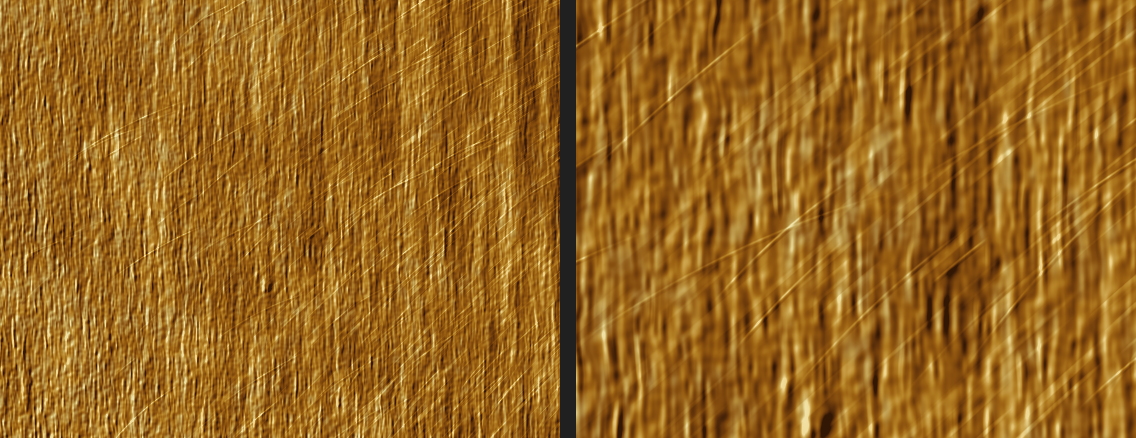
Left: the whole. Right: its middle third, enlarged.
Give the GLSL for this texture, as a Shadertoy shader.

```glsl
// Worn golden-brown wood: fine vertical fibres in raking light, crossed by thin curved scratches.
#define FIBRE_SCALE vec2(165.0, 26.0)
#define RELIEF_OFFSET vec2(0.0036, -0.0034)
#define RELIEF_GAIN 2.0
#define FIBRE_GAIN 1.9
#define STREAK_GAIN 1.5
#define PATCH_GAIN 0.7
#define SCRATCH_COUNT 130
#define SCRATCH_WIDTH 0.0009
#define SCRATCH_GAIN 1.5
#define HATCH_GAIN 1.0
#define PALE_TINT vec3(0.0, 0.06, 0.12)

// Wood tones from crack shadow to lit edge
const vec3 WOOD[7] = vec3[7](
    vec3(0.20, 0.09, 0.02), vec3(0.38, 0.20, 0.04), vec3(0.51, 0.29, 0.05),
    vec3(0.61, 0.38, 0.07), vec3(0.71, 0.51, 0.15), vec3(0.80, 0.64, 0.30),
    vec3(0.94, 0.84, 0.56));

float hash(vec2 p) {
    vec3 q = fract(p.xyx * vec3(0.1031, 0.1030, 0.0973));
    q += dot(q, q.yzx + 33.33);
    return fract((q.x + q.y) * q.z);
}

// Value noise in 0..1
float noise(vec2 p) {
    vec2 cell = floor(p), f = fract(p);
    f = f * f * (3.0 - 2.0 * f);
    float low = mix(hash(cell), hash(cell + vec2(1, 0)), f.x);
    float high = mix(hash(cell + vec2(0, 1)), hash(cell + vec2(1, 1)), f.x);
    return mix(low, high, f.y);
}

vec2 turn(vec2 p, float angle) {
    float c = cos(angle), s = sin(angle);
    return mat2(c, -s, s, c) * p;
}

// Surface height: fibres, finer hairs, slanted chips, rough grain and pits
float height(vec2 p) {
    float fibres = noise(p * FIBRE_SCALE);
    float hairs = noise(p * FIBRE_SCALE * vec2(1.7, 2.4) + 37.0);
    float chips = noise(turn(p, 0.85) * vec2(48.0, 95.0) + 91.0);
    float rough = noise(turn(p, 0.4) * 150.0 + 211.0);
    float pits = smoothstep(0.72, 0.95, noise(p * FIBRE_SCALE * vec2(0.75, 0.9) + 153.0));
    return fibres + 0.7 * hairs + 0.65 * chips + 0.45 * rough - 0.6 * pits;
}

// Light left by one curved scratch, with a faint shadow beside it
float scratch(vec2 p, float id, float aspect) {
    vec2 seed = vec2(id * 7.0 + 3.0, id * 3.0 + 11.0);
    float spread = pow(hash(seed), 0.5);
    vec2 centre = vec2(spread * aspect, pow(hash(seed + 1.7), 1.2));
    float steep = 0.4 * spread * (1.0 - centre.y);
    float angle = 0.35 + steep + 0.35 * hash(seed + 4.1);
    float halfLength = mix(0.03, 0.19, pow(hash(seed + 8.3), 1.5));
    vec2 q = turn(p - centre, angle);
    q.y += (0.2 + 0.9 * hash(seed + 5.9)) * q.x * q.x;

    float soft = SCRATCH_WIDTH + 0.7 / iResolution.y;
    float line = 1.0 - smoothstep(0.0, soft, abs(q.y));
    float shadow = 1.0 - smoothstep(0.0, soft, abs(q.y + 1.6 * soft));
    float fade = 1.0 - smoothstep(0.4 * halfLength, halfLength, abs(q.x));
    float strength = mix(0.25, 1.0, pow(hash(seed + 2.6), 1.8));
    return (line - 0.35 * shadow) * fade * strength;
}

vec3 woodColour(float tone) {
    float t = clamp(tone / 0.8 + 3.0, 0.0, 5.999);
    int i = int(t);
    return mix(WOOD[i], WOOD[i + 1], fract(t));
}

void mainImage(out vec4 fragColor, in vec2 fragCoord) {
    vec2 p = fragCoord / iResolution.y;
    float aspect = iResolution.x / iResolution.y;
    float across = p.x / aspect;

    // Fibres wander slightly from the vertical
    vec2 grain = p;
    grain.x += 0.004 * (noise(p * vec2(30.0, 24.0)) - 0.5);
    grain.x += 0.006 * (noise(p * vec2(4.0, 2.5) + 19.0) - 0.5);

    // Raking light over the relief, rougher toward the lower left
    float roughness = mix(1.2, 0.75, across) * mix(1.1, 0.85, p.y);
    float tone = RELIEF_GAIN * roughness * (height(grain) - height(grain + RELIEF_OFFSET));

    // Long pigment lines, broad dark streaks and soft patches
    tone += FIBRE_GAIN * (noise(grain * vec2(210.0, 9.0) + 61.0) - 0.5);
    float streaks = 0.45 * noise(grain * vec2(26.0, 1.3) + 7.0)
                  + 0.55 * noise(grain * vec2(80.0, 2.2) + 43.0);
    tone += STREAK_GAIN * mix(0.5, 1.7, across * (0.5 + 0.5 * p.y)) * (streaks - 0.5);
    tone += PATCH_GAIN * (noise(p * vec2(7.0, 6.0) + 25.0) - 0.5);
    tone += 0.1 - 0.4 * smoothstep(0.4, 1.0, across);

    // Scratches, broken up where the surface is uneven
    float scratches = 0.0;
    for (int i = 0; i < SCRATCH_COUNT; i++)
        scratches += scratch(p, float(i), aspect);
    float wear = 0.4 + 1.0 * noise(p * vec2(70.0, 60.0) + 5.0);
    tone += SCRATCH_GAIN * wear * clamp(scratches, -0.6, 1.5);

    // Faint hatching of rubbed hairlines on the right
    vec2 bent = turn(p, 0.65 + 0.25 * across * (1.0 - p.y));
    float hatch = smoothstep(0.62, 0.95, noise(bent * vec2(13.0, 210.0) + 301.0));
    tone += HATCH_GAIN * hatch * smoothstep(0.15, 0.75, across);

    // Dry pale wood, on lit fibres and mostly to the left
    float pale = smoothstep(0.4, 0.9, 0.3 * noise(p * vec2(14.0, 11.0) + 77.0)
                                     + 0.7 * noise(grain * vec2(110.0, 45.0) + 13.0)
                                     + 0.25 * (0.6 - across));
    pale *= smoothstep(-0.9, 0.5, tone);
    vec3 colour = woodColour(tone) + PALE_TINT * pale;
    fragColor = vec4(clamp(colour, 0.0, 1.0), 1.0);
}
```
